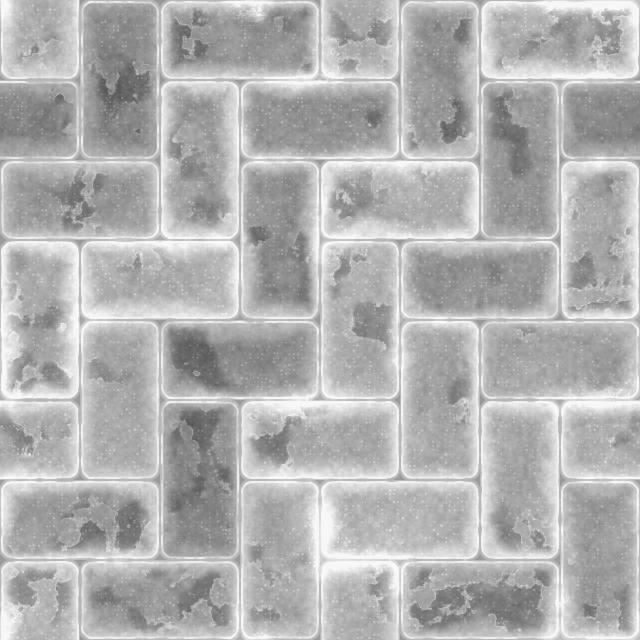
A Shadertoy shader for this texture:

```glsl
// Herringbone paving of worn grey bricks with pale rims, ragged stains and fine specks.

const float CELLS = 8.0;            // half-brick cells across and down
const float JOINT = 0.016;          // half width of the joint, in cells
const float CORNER = 0.14;          // brick corner radius
const float RIM_OFFSET = 0.012;     // centre of the white outline inside the brick
const float RIM_WIDTH = 0.011;
const float FADE_WIDTH = 0.27;      // reach of the pale border
const float JOINT_TONE = 0.72;
const float HOLLOW_TONE = 0.60;     // small gaps where corners meet
const float RIM_TONE = 0.95;
const vec2 BODY_TONES = vec2(0.515, 0.69);
const vec2 BORDER_LIFT = vec2(0.10, 0.23);
const float STAIN_DEPTH = 0.14;
const float STAIN_HALO = 0.09;
const float BLOOM_LIFT = 0.17;
const float GRAIN = 0.085;
const float SPECK_DENSITY = 20.0;   // speck grid per cell
const float SPECK_LIFT = 0.13;
const float LOCAL_PERIOD = 64.0;

float hash(vec2 p) {
    vec3 q = fract(p.xyx * 0.1031);
    q += dot(q, q.yzx + 33.33);
    return fract((q.x + q.y) * q.z);
}

// Value noise that wraps after a whole number of lattice steps
float noise(vec2 p, float period, float seed) {
    vec2 i = floor(p), f = fract(p);
    f = f * f * (3.0 - 2.0 * f);
    vec2 a = mod(i, period) + seed, b = mod(i + 1.0, period) + seed;
    return mix(mix(hash(a), hash(vec2(b.x, a.y)), f.x),
               mix(hash(vec2(a.x, b.y)), hash(b), f.x), f.y);
}

float fbm(vec2 p, float period, float seed, int octaves) {
    float sum = 0.0, weight = 0.5, total = 0.0;
    for (int i = 0; i < octaves; i++) {
        sum += weight * noise(p, period, seed);
        total += weight;
        p *= 2.0;
        period *= 2.0;
        seed += 17.0;
        weight *= 0.55;
    }
    return sum / total;
}

// Distance inward from the edge of a rounded brick
float brickDepth(vec2 p, vec2 size) {
    vec2 q = abs(p) - 0.5 * size + JOINT + CORNER;
    return CORNER - length(max(q, 0.0)) - min(max(q.x, q.y), 0.0);
}

// Round pale specks scattered on a wrapping grid
float specks(vec2 p, float period) {
    vec2 i = mod(floor(p), period);
    vec2 centre = 0.3 + 0.4 * vec2(hash(i + 7.0), hash(i + 53.0));
    float radius = 0.12 + 0.2 * hash(i + 91.0);
    float dotMask = 1.0 - smoothstep(radius * 0.4, radius + 0.1, length(fract(p) - centre));
    return dotMask * step(0.72, hash(i + 131.0));
}

void mainImage(out vec4 fragColor, in vec2 fragCoord) {
    vec2 uv = fragCoord / iResolution.xy * CELLS;
    float pixel = CELLS / iResolution.y;

    // Herringbone: every diagonal run of four cells holds two bricks
    vec2 cell = floor(uv);
    float slot = mod(cell.x + cell.y + 1.0, 4.0);
    vec2 along = slot < 2.0 ? vec2(0.0, 1.0) : vec2(1.0, 0.0);
    vec2 size = 1.0 + along;
    vec2 origin = cell - along * mod(slot, 2.0);
    vec2 id = mod(origin, CELLS);
    vec2 local = uv - origin - 0.5 * size;
    float seed = floor(hash(id + 3.0) * 900.0);

    float chips = fbm(uv * 8.0, CELLS * 8.0, 5.0, 3) - 0.5;
    float depth = brickDepth(local, size) + 0.022 * chips;

    // Body tone and cloudy pale border
    vec2 p = local + 8.0;
    float clouds = fbm(p * 1.7, LOCAL_PERIOD, seed, 5);
    float body = mix(BODY_TONES.x, BODY_TONES.y, hash(id + 29.0)) + 0.16 * (clouds - 0.5);
    float lift = mix(BORDER_LIFT.x, BORDER_LIFT.y, hash(id + 61.0));
    float core = smoothstep(0.0, FADE_WIDTH, depth + 0.42 * (clouds - 0.5));
    float tone = body + lift * (1.0 - core) + 0.10 * exp(-max(depth, 0.0) / 0.05);

    // Ragged stains with pale halos, gathered in patches
    float region = smoothstep(0.50, 0.66, fbm(p * 1.5, LOCAL_PERIOD, seed + 211.0, 3));
    float ragged = fbm(p * 4.0 + 1.2 * clouds, LOCAL_PERIOD, seed + 83.0, 5);
    float inside = smoothstep(0.02, 0.16, depth);
    float stain = smoothstep(0.47, 0.54, ragged);
    float halo = exp(-pow((ragged - 0.46) / 0.025, 2.0));
    tone += region * inside * (STAIN_HALO * halo - STAIN_DEPTH * stain);

    // Mineral grain and specks
    float grain = fbm(uv * 16.0, CELLS * 16.0, 41.0, 2) - 0.5;
    tone += GRAIN * grain + 0.05 * (noise(uv * 32.0, CELLS * 32.0, 9.0) - 0.5);
    tone += SPECK_LIFT * specks(uv * SPECK_DENSITY, CELLS * SPECK_DENSITY) * (0.4 + 0.6 * core);

    // Thin outline and joints
    float rim = 1.0 - smoothstep(RIM_WIDTH * 0.4, RIM_WIDTH + pixel, abs(depth - RIM_OFFSET));
    tone = mix(tone, RIM_TONE, rim * clamp(0.6 + 1.6 * chips, 0.15, 1.0));
    float joint = mix(JOINT_TONE, HOLLOW_TONE, smoothstep(0.015, 0.05, -depth));
    tone = mix(joint, tone, smoothstep(-0.5 * pixel, 0.5 * pixel, depth));

    // Pale bloom and veins drifting across neighbouring bricks
    float mist = fbm(uv, CELLS, 71.0, 6);
    float bloom = smoothstep(0.50, 0.78, mist) * (1.0 - 0.6 * core);
    float vein = 1.0 - smoothstep(0.0, 0.025, abs(fbm(uv * 3.0, CELLS * 3.0, 19.0, 4) - 0.5));
    tone += bloom * (BLOOM_LIFT + 0.12 * vein);

    fragColor = vec4(vec3(clamp(tone, 0.0, 0.97)), 1.0);
}
```
